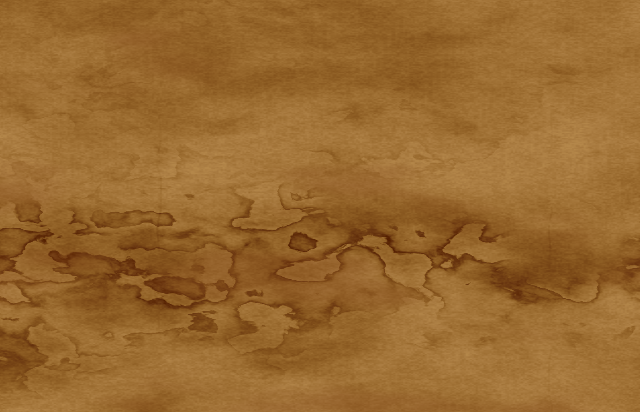
Reproduce this texture procedurally as a WebGL 1 fragment shader.

```glsl
precision highp float;
// Aged tan parchment: drifting stains, a dark horizontal band and small torn flakes.

uniform vec2 u_resolution;

#define DARK_BROWN vec3(0.42, 0.22, 0.068)
#define PALE_TAN vec3(0.67, 0.49, 0.26)
#define RUST vec3(0.51, 0.28, 0.10)
#define BASE_TONE 0.82
#define CLOUD_CONTRAST 1.10
#define BAND_HEIGHT 0.37
#define BAND_WIDTH 0.11
#define BAND_DEPTH 0.32
#define FLAKE_LAYERS 3.2
#define FLAKE_SHADOW 0.62
#define FLAKE_LIGHT 0.30
#define GRAIN 0.16

float hash(vec2 p) {
  return fract(sin(dot(p, vec2(127.1, 311.7))) * 43758.5453);
}

float noise(vec2 p) {
  vec2 cell = floor(p);
  vec2 f = fract(p);
  f = f * f * f * (f * (f * 6.0 - 15.0) + 10.0);
  float low = mix(hash(cell), hash(cell + vec2(1.0, 0.0)), f.x);
  float high = mix(hash(cell + vec2(0.0, 1.0)), hash(cell + 1.0), f.x);
  return mix(low, high, f.y);
}

float fbm(vec2 p) {
  float sum = 0.0;
  float amp = 0.5;
  for (int i = 0; i < 6; i++) {
    sum += amp * noise(p);
    p = mat2(1.94, 0.38, -0.38, 1.94) * p + vec2(17.3, 9.1);
    amp *= 0.49;
  }
  return sum;
}

// Torn layers along noise contours: x is the pale lip, y the shadow below it.
vec2 tornLayers(vec2 p) {
  vec2 warp = vec2(fbm(p * vec2(8.0, 15.0)), fbm(p * vec2(8.0, 15.0) + 31.0)) - 0.5;
  float height = fbm((p + vec2(0.09, 0.05) * warp) * vec2(8.0, 17.0) + 5.0);
  float step01 = fract(height * FLAKE_LAYERS + 0.2);
  float inside = smoothstep(0.0, 0.12, step01);
  float lip = inside * (1.0 - smoothstep(0.15, 0.8, step01));
  float shadow = max(pow(smoothstep(0.5, 1.0, step01), 3.0), 1.0 - inside);
  return vec2(lip, shadow);
}

// Faint upright fold lines, repeating in pairs.
float folds(vec2 p) {
  float sum = 0.0;
  for (int i = 0; i < 2; i++) {
    float x = p.x - 0.385 - 0.325 * float(i) + 0.012 * (noise(vec2(p.y * 18.0, 3.0)) - 0.5);
    float d = abs(mod(x + 0.475, 0.95) - 0.475);
    sum += 1.0 - smoothstep(0.001, 0.004, d);
  }
  return sum * smoothstep(0.45, 0.75, noise(p * vec2(3.0, 9.0) + 40.0));
}

void main() {
  vec2 p = gl_FragCoord.xy / u_resolution.y;

  // Broad stains, stretched sideways
  vec2 drift = vec2(noise(p * 4.0), noise(p * 4.0 + 20.0)) - 0.5;
  vec2 flow = p + 0.10 * drift;
  float clouds = fbm(flow * vec2(3.0, 7.0) + 11.0) - 0.5;
  float wisps = fbm(flow * vec2(9.0, 20.0) + 63.0) - 0.5;
  float tone = BASE_TONE + CLOUD_CONTRAST * clouds + 0.50 * wisps;

  // Dark, patchy band with a pale zone above it
  float center = BAND_HEIGHT + 0.03 * p.x + 0.12 * (noise(vec2(p.x * 2.5, 7.0)) - 0.5);
  float offset = (p.y - center) / BAND_WIDTH;
  float band = exp(-offset * offset);
  float patches = fbm(flow * vec2(4.0, 8.0) + 80.0);
  tone -= BAND_DEPTH * band * smoothstep(0.2, 0.75, patches) * 1.5;
  tone += 0.09 * exp(-pow((p.y - center - 0.24) / 0.13, 2.0));

  // Flakes gather in clumps around the band and thin out elsewhere
  float spread = exp(-0.25 * offset * offset);
  float clumps = fbm(p * vec2(4.5, 8.0) + 52.0);
  float flaking = smoothstep(0.42, 0.74, clumps + 0.16 * spread);
  flaking *= 0.22 + 0.78 * spread;
  vec2 layers = tornLayers(p);
  tone += flaking * (FLAKE_LIGHT * layers.x - FLAKE_SHADOW * layers.y);
  tone -= 0.12 * folds(p) * (1.0 - smoothstep(0.5, 0.9, p.y));

  // Soften the highlights, then add paper fibres
  tone = min(tone, 0.80 + 0.55 * (tone - 0.80));
  float fibre = noise(p * vec2(90.0, 240.0)) + noise(p * vec2(210.0, 330.0) + 9.0) - 1.0;
  tone += GRAIN * fibre;

  // Tone to colour, with rusty streaks
  tone = clamp(tone, -0.40, 1.15);
  vec3 color = mix(DARK_BROWN, PALE_TAN, tone);
  color.b -= 0.13 * max(tone * (1.0 - tone), 0.0);
  float rust = smoothstep(0.52, 0.78, fbm(p * vec2(2.4, 9.0) + 97.0));
  color = mix(color, RUST, 0.35 * rust);

  gl_FragColor = vec4(clamp(color, 0.0, 1.0), 1.0);
}
```
